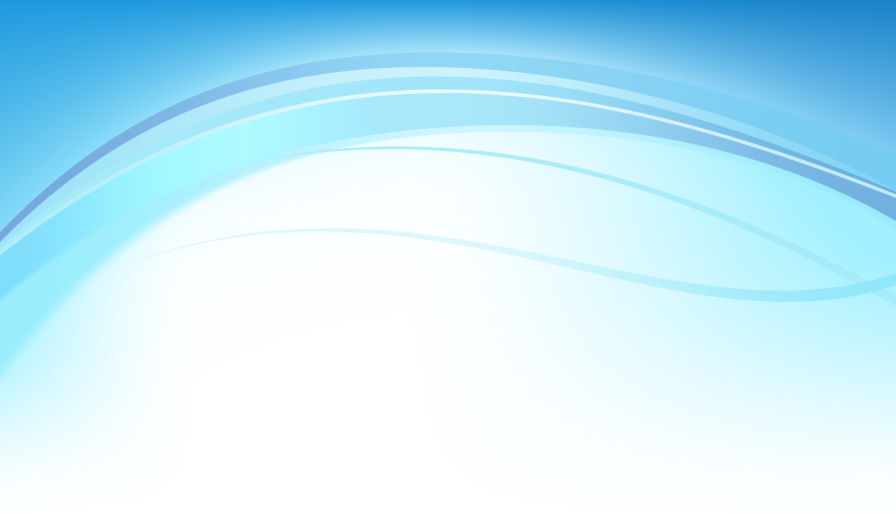
Reproduce this background procedurally as a Shadertoy shader.

```glsl
// Pale blue sweep: a blue sky above nested arcs that frame a white glowing dome.
// Each arc is a quartic through five heights; layers are painted from top to bottom,
// then two tapering ribbons are laid across the dome.

// Height of a smooth curve through five evenly spaced values (forward differences).
float curve(float x, float a, float b, float c, float d, float e) {
    float s = 4.0 * x;
    float d1 = b - a;
    float d2 = c - 2.0 * b + a;
    float d3 = d - 3.0 * c + 3.0 * b - a;
    float d4 = e - 4.0 * d + 6.0 * c - 4.0 * b + a;
    return a + s * (d1 + (s - 1.0) / 2.0 * (d2 + (s - 2.0) / 3.0 * (d3 + (s - 3.0) / 4.0 * d4)));
}

// Antialiased coverage of the positive side, with optional extra softness.
float cover(float d, float blur) {
    float w = 0.7 * fwidth(d) + blur;
    return smoothstep(-w, w, d);
}

// Colour running from left through centre to right.
vec3 sweep(float x, vec3 left, vec3 centre, vec3 right) {
    return mix(mix(left, centre, smoothstep(0.0, 0.5, x)), right, smoothstep(0.5, 1.0, x));
}

// Tapering ribbon whose upper edge is at the given height.
float ribbon(float y, float top, float width) {
    return cover(y - top, 0.0) * (1.0 - cover(y - top - width, 0.0));
}

void mainImage(out vec4 fragColor, in vec2 fragCoord) {
    vec2 uv = fragCoord / iResolution.xy;
    float x = uv.x;
    float y = 1.0 - uv.y; // depth below the top edge

    // Sky, lightening toward the outer arc
    float outer = curve(x, 0.452, 0.165, 0.102, 0.156, 0.305);
    vec3 deepSky = mix(vec3(0.12, 0.60, 0.87), vec3(0.10, 0.51, 0.79), smoothstep(0.4, 1.0, x));
    vec3 lowSky = sweep(x, vec3(0.52, 0.86, 0.97), vec3(0.66, 0.89, 0.98), vec3(0.50, 0.80, 0.95));
    vec3 col = mix(deepSky, lowSky, clamp(y / outer, 0.0, 1.0));

    // Outer band: violet on the left, fading into the sky on the right
    vec3 band = sweep(x, vec3(0.46, 0.66, 0.87), vec3(0.57, 0.84, 0.96), vec3(0.46, 0.80, 0.95));
    col = mix(col, band, cover(y - outer, 0.0));

    // Pale stripe
    float stripe = curve(x, 0.471, 0.190, 0.131, 0.197, 0.371);
    vec3 pale = sweep(x, vec3(0.62, 0.89, 0.97), vec3(0.80, 0.95, 0.99), vec3(0.52, 0.83, 0.96));
    col = mix(col, pale, cover(y - stripe, 0.0));

    // Inner band, deepening to the right
    float inner = curve(x, 0.480, 0.219, 0.149, 0.217, 0.373);
    vec3 innerTint = sweep(x, vec3(0.65, 0.92, 0.98), vec3(0.64, 0.90, 0.98), vec3(0.40, 0.69, 0.88));
    col = mix(col, innerTint, cover(y - inner, 0.0));

    // Bright hairline
    float hairline = curve(x, 0.488, 0.243, 0.174, 0.234, 0.378);
    vec3 bright = sweep(x, vec3(0.70, 0.93, 0.98), vec3(0.91, 0.98, 1.0), vec3(0.76, 0.92, 0.98));
    col = mix(col, bright, cover(y - hairline, 0.0));

    // Broad blue band
    float broad = curve(x, 0.497, 0.252, 0.181, 0.241, 0.385);
    vec3 broadTint = sweep(x, vec3(0.50, 0.87, 0.98), vec3(0.66, 0.91, 0.98), vec3(0.45, 0.69, 0.88));
    broadTint += 0.09 * smoothstep(0.0, 0.2, x) * smoothstep(0.45, 0.25, x);
    col = mix(col, broadTint, cover(y - broad, 0.0));

    // Cyan rim
    float rim = curve(x, 0.584, 0.333, 0.247, 0.272, 0.430);
    vec3 rimTint = sweep(x, vec3(0.60, 0.93, 0.99), vec3(0.80, 0.96, 1.0), vec3(0.60, 0.92, 0.99));
    col = mix(col, rimTint, cover(y - rim, 0.008 * smoothstep(0.4, 0.0, x)));

    // White dome, tinted cyan along its sides and upper edge
    float dome = curve(x, 0.729, 0.362, 0.260, 0.284, 0.446);
    float rightTint = smoothstep(0.45, 1.05, x) * (1.0 - smoothstep(0.42, 1.02, y));
    float leftTint = 0.65 * smoothstep(0.22, -0.03, x) * (1.0 - smoothstep(0.65, 1.0, y));
    float edgeTint = 0.17 * exp(-max(y - dome, 0.0) / 0.08);
    float tint = clamp(rightTint + leftTint + edgeTint, 0.0, 1.0);
    vec3 glow = mix(vec3(0.995, 1.0, 1.0), vec3(0.63, 0.94, 1.0), tint);
    col = mix(col, glow, cover(y - dome, 0.025 * smoothstep(0.45, 0.0, x)));

    // Falling ribbon
    float fall = curve(x, 0.486, 0.324, 0.288, 0.378, 0.575);
    float fallMask = ribbon(y, fall, 0.002 + 0.018 * x * x) * smoothstep(0.2, 0.42, x);
    col = mix(col, vec3(0.65, 0.92, 0.98), 0.9 * fallMask);

    // Wavy ribbon, pale in the middle and stronger at the right
    float wave = curve(x, 0.629, 0.462, 0.462, 0.545, 0.532);
    float waveMask = ribbon(y, wave, 0.002 + 0.021 * smoothstep(0.1, 1.0, x)) * smoothstep(0.04, 0.2, x);
    vec3 waveTint = mix(vec3(0.85, 0.97, 0.99), vec3(0.56, 0.90, 0.98), smoothstep(0.5, 1.0, x));
    col = mix(col, waveTint, 0.9 * waveMask);

    fragColor = vec4(clamp(col, 0.0, 1.0), 1.0);
}
```
